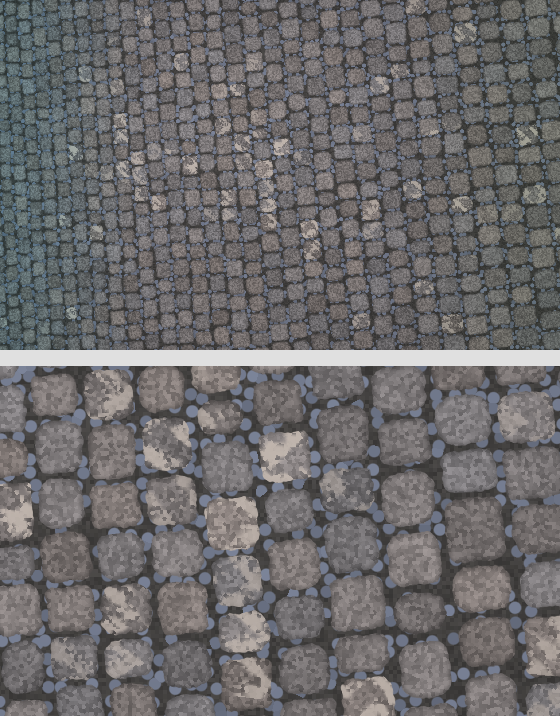
Top, the full canvas; bottom, a detail of the centre.
A Shadertoy shader for this texture:

```glsl
// Worn cobblestone paving: leaning columns of rounded setts that widen to the right.
// A logarithmic column coordinate and jittered row joints place each sett, drawn as a
// rounded box; cellular noise gives the grain, the pale stains and the joint pebbles.

const vec3 JOINT = vec3(0.235, 0.235, 0.23);
const vec3 PEBBLE = vec3(0.40, 0.44, 0.51);
const vec3 STAIN = vec3(0.69, 0.67, 0.64);
const float LEFT_PITCH = 0.0375;  // column width at the left edge
const float WIDENING = 0.625;     // relative growth of that width along x

float hash(vec2 p) {
    vec3 q = fract(p.xyx * vec3(0.1031, 0.1030, 0.0973));
    q += dot(q, q.yzx + 33.33);
    return fract((q.x + q.y) * q.z);
}

// x: distance to the nearest feature point, y: random value of its cell
vec2 cellular(vec2 p) {
    vec2 base = floor(p);
    vec2 nearest = vec2(9.0, 0.0);
    for (int j = -1; j <= 1; j++)
    for (int i = -1; i <= 1; i++) {
        vec2 cell = base + vec2(i, j);
        vec2 feature = cell + 0.15 + 0.7 * vec2(hash(cell), hash(cell + 57.3));
        float d = length(p - feature);
        if (d < nearest.x) nearest = vec2(d, hash(cell + 19.7));
    }
    return nearest;
}

// Layered sines, roughly -1 to 1
float waves(vec2 p) {
    return 0.5 * sin(p.x + 1.7 * sin(p.y * 0.8))
         + 0.3 * sin(p.y * 1.9 + 1.3 * sin(p.x * 1.3))
         + 0.2 * sin((p.x + p.y) * 2.7);
}

float roundedBox(vec2 p, vec2 halfSize, float radius) {
    vec2 d = abs(p) - halfSize + radius;
    return length(max(d, 0.0)) + min(max(d.x, d.y), 0.0) - radius;
}

float rowJoint(float column, float row) {
    return row + 0.24 * (hash(vec2(column + 11.0, row + 71.0)) - 0.5);
}

// x: signed distance to the sett edge, yz: column and row of the sett
vec3 settAt(vec2 p) {
    float lean = 0.055 + 0.05 * p.x;
    float across = p.x + lean * (p.y - 0.5) + 0.0025 * waves(p * 21.0);
    float growth = 1.0 + WIDENING * across;
    float pitch = LEFT_PITCH * growth;
    float u = log(max(growth, 0.1)) / (LEFT_PITCH * WIDENING);
    float column = floor(u);
    float offsetX = (u - column - 0.5) * pitch;

    float rowHeight = 0.042 + 0.0006 * column;
    float v = (p.y - lean * offsetX) / rowHeight + 7.0 * hash(vec2(column, 3.0));
    float row = floor(v + 0.5);
    if (v < rowJoint(column, row)) row -= 1.0;
    float low = rowJoint(column, row);
    float high = rowJoint(column, row + 1.0);
    float offsetY = (v - 0.5 * (low + high)) * rowHeight;

    vec2 id = vec2(column, row);
    float gap = pitch * mix(0.045, 0.10, hash(id + 5.0));
    vec2 halfSize = 0.5 * vec2(pitch, (high - low) * rowHeight) - gap * vec2(1.0, 0.8);
    float radius = pitch * mix(0.14, 0.31, hash(id + 23.0));
    float d = roundedBox(vec2(offsetX, offsetY), halfSize, radius);
    d += 0.0013 * waves(p * 190.0 + id) + 0.0007 * waves(p.yx * 430.0);
    return vec3(d, id);
}

// Broad light and colour tint over the paving
vec3 daylight(vec2 p, float aspect) {
    float x = p.x / aspect;
    vec2 fromCentre = (vec2(x, p.y) - vec2(0.42, 0.58)) * vec2(1.5, 1.3);
    float glow = exp(-2.5 * dot(fromCentre, fromCentre));
    vec3 tint = mix(vec3(0.87, 1.02, 1.04), vec3(1.02, 0.99, 0.99), smoothstep(0.0, 0.28, x));
    tint = mix(tint, vec3(0.97, 1.0, 0.96), smoothstep(0.68, 1.0, x));
    return tint * (0.93 + 0.16 * glow);
}

// Share of setts carrying pale stains, highest along a wide middle band
float stainChance(vec2 p) {
    float band = (p.y - 0.61 + 0.12 * p.x) / 0.2;
    return 0.03 + 0.25 * exp(-band * band) * smoothstep(0.1, 0.45, p.x);
}

void mainImage(out vec4 fragColor, in vec2 fragCoord) {
    float pixel = 1.0 / iResolution.y;
    vec2 p = fragCoord * pixel;
    vec3 sett = settAt(p);
    vec2 id = sett.yz;

    // Dark joints with blue-grey pebbles
    vec2 pebble = cellular(p * 68.0);
    float pebbleMask = (1.0 - smoothstep(0.34, 0.46, pebble.x)) * step(0.22, pebble.y);
    vec3 joint = JOINT * (0.85 + 0.3 * hash(floor(p * 260.0)));
    vec3 ground = mix(joint, PEBBLE * (0.85 + 0.25 * pebble.y), pebbleMask);

    // Grainy sett faces, darker toward their rims
    vec2 grain = cellular(p * 270.0);
    float tone = 0.445 + 0.09 * (hash(id + 41.0) - 0.5);
    tone += 0.15 * (grain.y - 0.5) + 0.025 * waves(p * 95.0);
    tone *= mix(0.80, 1.0, smoothstep(0.0, 0.006, -sett.x));
    float warmth = hash(id + 83.0) - 0.5;
    vec3 face = tone * (vec3(1.0, 0.985, 0.985) + warmth * vec3(0.05, 0.0, -0.05));

    // Blotchy pale wear on some setts
    float stained = step(hash(id + 131.0), stainChance(p));
    float blotch = waves(p * 110.0 + id * 2.3) + 0.7 * (grain.y - 0.5);
    float wear = stained * smoothstep(-0.15, 0.5, blotch) * mix(0.35, 0.95, hash(id + 7.0));
    face = mix(face, STAIN, wear);

    float cover = 1.0 - smoothstep(-0.7 * pixel, 0.7 * pixel, sett.x);
    vec3 color = mix(ground, face, cover) * daylight(p, iResolution.x * pixel);
    fragColor = vec4(color, 1.0);
}
```
